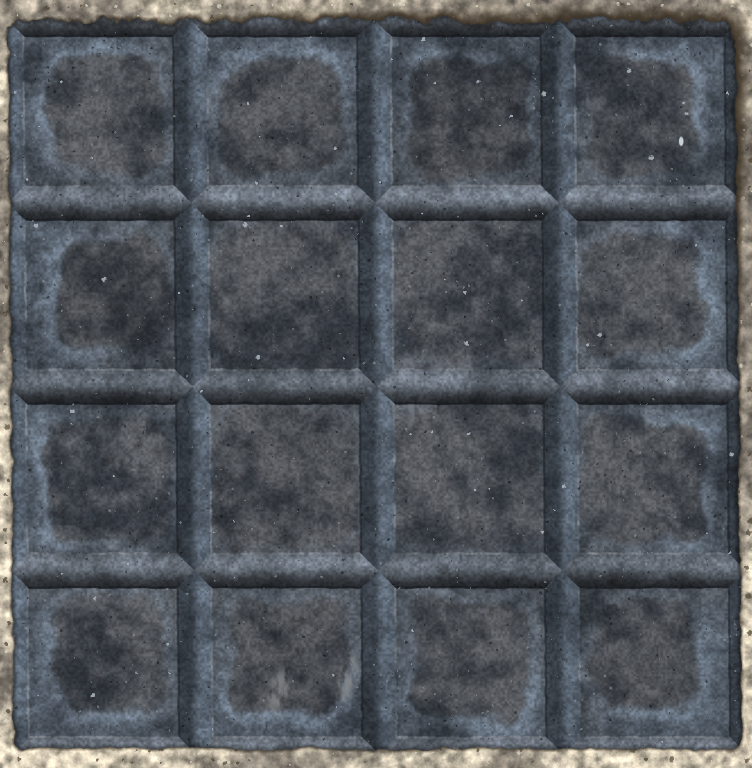
Give the GLSL for this texture, as a Shadertoy shader.

```glsl
// Dark cast slab of four by four bevelled squares with pale bloom, lying on sandy concrete.

float hash(vec2 p) {
    vec3 k = fract(vec3(p.xyx) * 0.1031);
    k += dot(k, k.yzx + 33.33);
    return fract((k.x + k.y) * k.z);
}

float noise(vec2 p) {
    vec2 i = floor(p), w = fract(p);
    w = w * w * (3.0 - 2.0 * w);
    return mix(mix(hash(i), hash(i + vec2(1, 0)), w.x),
               mix(hash(i + vec2(0, 1)), hash(i + vec2(1, 1)), w.x), w.y);
}

float fbm(vec2 p) {
    float sum = 0.0, amp = 0.5;
    for (int i = 0; i < 5; i++) {
        sum += amp * noise(p);
        p = mat2(1.6, 1.2, -1.2, 1.6) * p + 7.3;
        amp *= 0.5;
    }
    return sum;
}

float roundBox(vec2 p, vec2 halfSize, float r) {
    vec2 d = abs(p) - halfSize + r;
    return length(max(d, 0.0)) + min(max(d.x, d.y), 0.0) - r;
}

// Scattered ragged chips: one candidate per grid square, kept with the given chance
float chips(vec2 p, float chance) {
    vec2 id = floor(p);
    vec2 centre = 0.3 + 0.4 * vec2(hash(id + 11.0), hash(id + 47.0));
    float r = 0.05 + 0.2 * pow(hash(id + 83.0), 2.0);
    float d = length(fract(p) - centre) + 0.2 * (noise(p * 7.0) - 0.5);
    return step(hash(id + 5.0), chance) * (1.0 - smoothstep(r * 0.6, r + 0.04, d));
}

vec3 ground(vec2 p, float edge) {
    float grain = fbm(p * 90.0), patches = fbm(p * 9.0 + 20.0);
    vec3 col = mix(vec3(0.52, 0.49, 0.45), vec3(0.80, 0.76, 0.68),
                   smoothstep(0.3, 0.62, patches + 0.25 * (0.4 - p.y)));
    col *= 0.45 + 1.15 * grain;
    col = mix(col, vec3(0.88, 0.85, 0.78), 0.7 * chips(p * 75.0, 0.25));
    col = mix(col, vec3(0.30, 0.26, 0.20), 0.7 * chips(p * 60.0 + 9.0, 0.25));
    // Contact shadow, deeper above the slab and to its right
    float reach = 0.02 + 0.08 * smoothstep(0.5, 1.0, p.y) * smoothstep(0.0, 0.7, p.x);
    return mix(vec3(0.24, 0.20, 0.15), col, smoothstep(-0.01, reach, edge));
}

vec3 slab(vec2 p, vec2 q, float aa) {
    vec2 id = floor(q), f = fract(q) - 0.5;
    f += 0.006 * (vec2(noise(p * 90.0), noise(p * 90.0 + 31.0)) - 0.5) * step(abs(f), vec2(0.45));
    float cloud = fbm(p * 9.0), blotch = fbm(p * 40.0 + 3.0);
    float grit = 0.6 * noise(p * 340.0) + 0.4 * noise(p * 170.0 + 9.0);
    float seed = hash(id + 20.0);

    // Flat face, mottled
    vec3 col = mix(vec3(0.185, 0.203, 0.228), vec3(0.345, 0.355, 0.372),
                   smoothstep(0.3, 0.66, 0.5 * cloud + 0.5 * blotch));
    col *= 0.92 + 0.14 * seed;

    // Bluish bloom around a worn centre that drifts toward the middle of the slab
    vec2 outward = sign(id + 0.5) * step(vec2(0.9), abs(id + 0.5));
    float outer = max(abs(outward.x), abs(outward.y));
    vec2 drift = outward * vec2(0.05, 0.035) + 0.04 * (vec2(seed, hash(id + 61.0)) - 0.5);
    vec2 worn = vec2(mix(0.39, 0.34 - 0.025 * abs(outward.x * outward.y), outer)) + 0.03 * (seed - 0.5);
    float d = roundBox(f + drift, worn, 0.14) + 0.16 * (fbm(p * 22.0) - 0.48);
    float side = smoothstep(-0.2, 0.3, dot(f, outward));
    float strength = mix(0.18, 0.4 + 0.6 * side, outer) * smoothstep(0.1, 0.6, cloud + 0.25 * (blotch - 0.5));
    col = mix(col, vec3(0.285, 0.325, 0.37) * (0.7 + 0.6 * blotch), 0.75 * strength * smoothstep(-0.04, 0.04, d));
    float ring = exp(-pow((d - 0.012) / (d < 0.012 ? 0.028 : 0.05), 2.0));
    col = mix(col, vec3(0.45, 0.50, 0.56), 0.85 * strength * ring * (0.55 + 0.8 * blotch));

    // Bevels meet in mitres at the corners; across runs -1..1 over each groove
    float m = max(abs(f.x), abs(f.y));
    float level = smoothstep(-aa, aa, abs(f.y) - abs(f.x));
    vec2 across = -sign(f) * clamp((0.5 - abs(f)) / 0.093, 0.0, 1.0);
    float toneH = mix(0.15, 0.43, smoothstep(-0.95, 0.4, across.y)) - 0.06 * smoothstep(0.45, 1.0, across.y);
    float toneV = mix(0.225, 0.375, smoothstep(-0.35, 0.35, across.x)) - 0.03 * smoothstep(0.5, 1.0, across.x);
    toneH += 0.09 * smoothstep(0.0, 0.5, across.y) * smoothstep(0.1, 0.4, abs(f.x)) * smoothstep(0.0, 1.5, q.y);
    float tone = mix(toneV, toneH, level) * (0.5 + 0.5 * cloud + 0.55 * blotch);
    vec3 bevel = tone * mix(vec3(0.89, 1.0, 1.13), vec3(0.93, 1.0, 1.09), level);
    col = mix(col, bevel, smoothstep(0.407 - aa, 0.407 + aa, m));

    // Rim of the face: dark crease at top and right, pale worn line at bottom and left
    float lit = mix(step(f.x, 0.0), step(f.y, 0.0), level);
    float rim = 1.0 - smoothstep(0.002, 0.005 + aa, abs(m - 0.408));
    col = mix(col, mix(vec3(0.10, 0.11, 0.13), vec3(0.47, 0.49, 0.52), lit),
              rim * mix(mix(0.5, 0.85, level), 0.75 * smoothstep(0.3, 0.6, blotch), lit));

    // Fine grit, pits and pale chips
    col *= 0.76 + 0.53 * grit;
    col *= 1.0 - 0.4 * chips(p * 120.0 + 40.0, 0.07);
    col = mix(col, vec3(0.55, 0.58, 0.60), 0.6 * chips(p * 130.0 + 70.0, 0.05));
    col = mix(col, vec3(0.68, 0.72, 0.75), 0.85 * chips(p * 70.0, 0.018));

    // Two chalky scuffs low on the slab and one bright chip high on the right
    for (int i = 0; i < 2; i++) {
        vec2 s = p - vec2(0.363 + 0.091 * float(i), 0.102 + 0.016 * float(i));
        s.x -= 0.2 * s.y;
        float scuff = 1.0 - smoothstep(0.4, 1.1, length(s / vec2(0.016, 0.036)));
        col = mix(col, vec3(0.52, 0.53, 0.54), 0.8 * scuff * smoothstep(0.25, 0.6, fbm(p * vec2(150.0, 70.0))));
    }
    float chip = length((p - vec2(0.887, 0.816)) / vec2(0.0035, 0.007));
    return mix(col, vec3(0.78, 0.82, 0.84), 1.0 - smoothstep(0.6, 1.1, chip));
}

void mainImage(out vec4 fragColor, in vec2 fragCoord) {
    vec2 p = fragCoord / iResolution.y;
    float pitch = 0.2393, aa = 1.0 / (pitch * iResolution.y);
    vec2 q = (p - vec2(0.4905, 0.4965)) / pitch;
    q.x += 0.008 * q.y;
    // Outline, crumbling most along the top
    float crumble = (fbm(p * 45.0) - 0.48) * mix(0.04, 0.1, smoothstep(1.7, 1.95, q.y));
    float edge = roundBox(q - vec2(-0.01, 0.01), vec2(1.98), 0.06) + crumble;
    vec3 stone = slab(p, clamp(q, -1.999, 1.999), aa);
    stone *= mix(0.65, 1.0, smoothstep(0.0, 0.03, -edge));
    fragColor = vec4(mix(stone, ground(p, edge), smoothstep(-aa, aa, edge)), 1.0);
}
```
